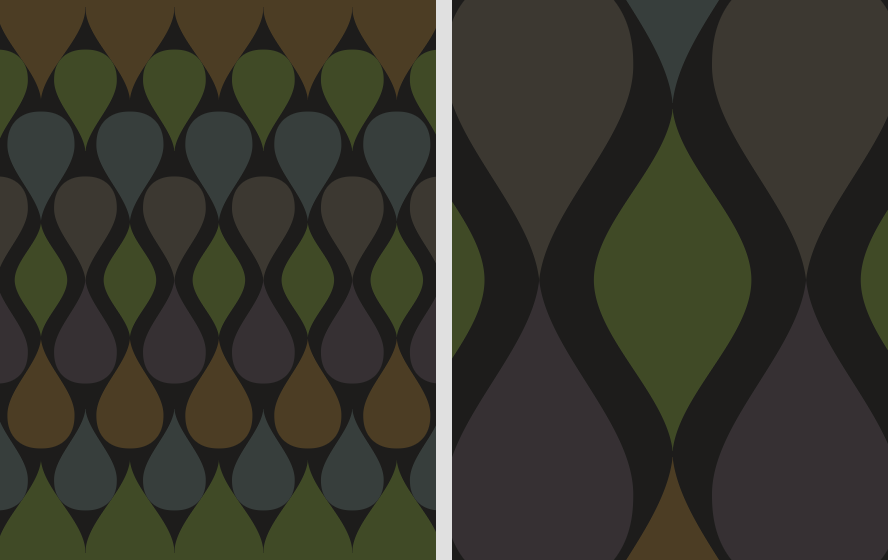
Left: the whole. Right: its middle third, enlarged.
A Shadertoy shader for this pattern:

```glsl
// Muted teardrops in staggered rows, mirrored about the middle of the canvas.
// Each row is a repeated column cell whose half-width follows an S-curve from
// a cusped tip to its widest point, closed there by a superellipse cap.

const float PERIOD = 1.22;   // column spacing; the canvas is 7.68 units high

// Distance from the centre line of the nearest column
float columnX(float x, float shift) {
    return abs(mod(x - shift + 0.5 * PERIOD, PERIOD) - 0.5 * PERIOD);
}

// S-curve from 0 at the tip to 1 at the widest point
float flare(float t) {
    t = clamp(t, 0.0, 1.0);
    return t * t * (3.0 - 2.0 * t) + 0.25 * t * (1.0 - t) * (1.0 - t);
}

// Teardrop along y, positive inside
float drop(float x, float y, float tip, float widest, float end, float halfWidth) {
    float taper = halfWidth * flare((y - tip) / (widest - tip)) - x;
    float u = max(y - widest, 0.0) / (end - widest);
    float cap = halfWidth * (1.0 - pow(pow(x / halfWidth, 2.3) + pow(u, 2.3), 1.0 / 2.3));
    return min(y > widest ? cap : taper, y - tip);
}

// Pointed leaf centred on y = 0
float leaf(float x, float y) {
    return min(0.36 * flare(1.0 - y / 0.78) - x, 0.78 - y);
}

// Border spike that widens until it fills its column
float border(float x, float y) {
    float spike = min(0.5 * PERIOD * flare((y - 2.48) / 1.26) - x, y - 2.48);
    return max(spike, y - 3.74);
}

void paint(inout vec3 col, vec3 ink, float inside, float pixel) {
    col = mix(col, ink, clamp(inside / pixel + 0.5, 0.0, 1.0));
}

void mainImage(out vec4 fragColor, in vec2 fragCoord) {
    float pixel = 7.68 / iResolution.y;
    vec2 p = (fragCoord - 0.5 * iResolution.xy) * pixel;
    float y = abs(p.y);
    bool upper = p.y > 0.0;

    // Two column sets, half a period apart
    float xa = columnX(p.x, 0.012);
    float xb = columnX(p.x, 0.012 + 0.5 * PERIOD);

    vec3 green  = vec3(0.25, 0.29, 0.15);
    vec3 brown  = vec3(0.30, 0.24, 0.14);
    vec3 slate  = vec3(0.216, 0.243, 0.235);
    vec3 taupe  = vec3(0.235, 0.220, 0.192);
    vec3 purple = vec3(0.21, 0.19, 0.20);

    // Rows from the border towards the middle
    vec3 col = vec3(0.112, 0.110, 0.106);
    paint(col, upper ? brown : green,  border(xa, y), pixel);
    paint(col, upper ? green : slate,  drop(xb, y, 1.77, 2.74, 3.16, 0.43), pixel);
    paint(col, upper ? slate : brown,  drop(xa, y, 0.81, 1.85, 2.31, 0.46), pixel);
    paint(col, upper ? taupe : purple, drop(xb, y, 0.00, 0.98, 1.42, 0.43), pixel);
    paint(col, green, leaf(xa, y), pixel);

    fragColor = vec4(col, 1.0);
}
```
